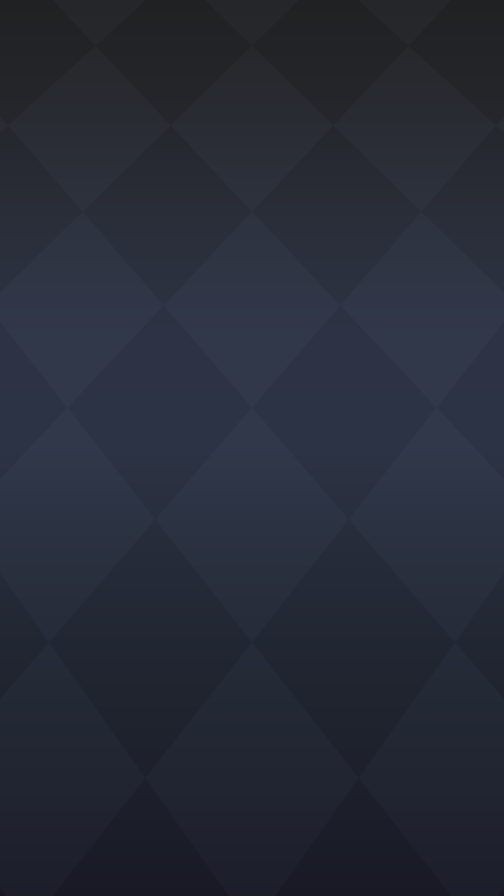
This background is drawn by a Shadertoy shader. Its source:

```glsl
// Dark slate harlequin diamonds receding upward, over a soft vertical glow.

const float CELL_TOP = 0.3032;     // diamond width at the top, in canvas widths
const float CELL_GROWTH = 0.1387;  // width gained from top to bottom
const float DEPTH_START = 3.2229;  // inverse width at the first row of tips
const float DEPTH_STEP = 0.12321;  // inverse width per half diamond
const vec3 DIAMOND_LIFT = vec3(4.0, 4.8, 6.2) / 255.0;

// Evenly spaced background colours, top to bottom, in 0..255
const int STOPS = 9;
const vec3 GLOW[STOPS] = vec3[STOPS](
    vec3(32, 33, 34), vec3(36, 38, 43), vec3(42, 46, 57),
    vec3(45, 51, 68), vec3(44, 51, 68), vec3(37, 43, 56),
    vec3(32, 37, 48), vec3(29, 32, 43), vec3(24, 25, 36));

vec3 glow(float down) {
    float p = clamp(down, 0.0, 1.0) * float(STOPS - 1);
    int i = min(int(p), STOPS - 2);
    return mix(GLOW[i], GLOW[i + 1], p - float(i)) / 255.0;
}

// Maps the canvas to the tilted plane, in half diamonds
vec2 tiltedPlane(vec2 uv) {
    float cell = CELL_TOP + CELL_GROWTH * (1.0 - uv.y);
    return vec2(2.0 * (uv.x - 0.5) / cell,
                (DEPTH_START - 1.0 / cell) / DEPTH_STEP);
}

// Positive inside the raised diamonds, negative between them
float diamonds(vec2 p) {
    vec2 centred = abs(mod(p + vec2(1.0, 0.0), 2.0) - 1.0);
    return 1.0 - centred.x - centred.y;
}

void mainImage(out vec4 fragColor, in vec2 fragCoord) {
    vec2 uv = fragCoord / iResolution.xy;
    float d = diamonds(tiltedPlane(uv));
    float edge = max(fwidth(d), 1e-4) * 0.75;
    float raised = smoothstep(-edge, edge, d);
    fragColor = vec4(glow(1.0 - uv.y) + DIAMOND_LIFT * raised, 1.0);
}
```
